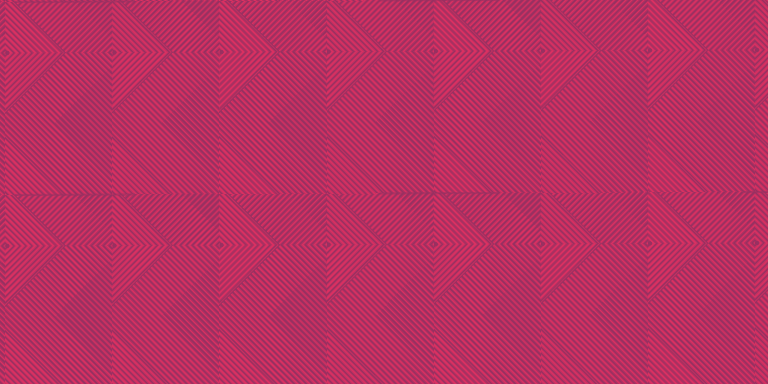
Write a WebGL 1 fragment shader that draws this pattern.

```glsl
precision highp float;

// Hatched zigzag tiles: each tile folds its height into a chevron and adds its
// width. That distance splits the tile into bright, plain and dark bands, all
// filled with fine diagonal hatching, a triangle wave in five steps of red.

uniform vec2 u_resolution;

// Lengths are in 1/256 of the canvas height.
const float UNITS = 256.0;
const vec2 TILE = vec2(71.4, 128.7);
const vec2 TILE_START = vec2(3.5, 1.3);   // from the upper left corner
const float TILT = 0.004;                 // rows rise slightly to the right
const float FOLD_HEIGHT = 34.0;           // crease through the chevron centre
const float HATCH_PERIOD = 4.0;
const float STEP_COUNT = 5.0;
const float WAVE_GAIN = 1.04;
const float WAVE_DROP = 0.065;            // widens the darkest step
const float BAND_WIDTH = 40.0;
const float BAND_CONTRAST = 0.1;
const float EDGE_HALF_WIDTH = 0.6;
const float EDGE_STRENGTH = 0.8;
const float DOT_RADIUS = 1.4;
const float STREAK_PERIOD = 243.0;
const float STREAK_START = 10.0;
const float STREAK_LENGTH = 80.0;
const float STREAK_HALF_WIDTH = 0.7;
const float STREAK_STRENGTH = 0.6;

const vec3 DARK = vec3(0.60, 0.19, 0.38);
const vec3 LIGHT = vec3(0.85, 0.19, 0.38);

// Coverage of a shape from its signed distance.
float cover(float dist, float pixel) {
  return 1.0 - smoothstep(-0.5 * pixel, 0.5 * pixel, dist);
}

// Triangle wave in five steps with softened risers.
float hatch(float dist, float bias) {
  float wave = abs(2.0 * fract(dist / HATCH_PERIOD) - 1.0);
  wave = wave * WAVE_GAIN - WAVE_DROP + bias;
  float x = clamp(wave, 0.0, 0.999) * STEP_COUNT;
  float level = floor(x) + smoothstep(0.85, 1.0, fract(x));
  return min(level / (STEP_COUNT - 1.0), 1.0);
}

// Chevron distance: across the tile plus its folded height.
float chevron(vec2 q) {
  float folded = min(abs(q.y - FOLD_HEIGHT), TILE.y - q.y);
  return q.x + folded;
}

// Worn dark dashes along the seams between rows.
float seamStreak(vec2 p, vec2 q, float pixel) {
  float along = mod(p.x - STREAK_START, STREAK_PERIOD);
  float ends = abs(along - 0.5 * STREAK_LENGTH) - 0.5 * STREAK_LENGTH;
  float across = min(q.y, TILE.y - q.y) - STREAK_HALF_WIDTH;
  return cover(max(ends, across), pixel);
}

void main() {
  float pixel = UNITS / u_resolution.y;
  vec2 p = gl_FragCoord.xy * pixel;
  p.y = UNITS - p.y;

  // Tile coordinates, downward from the upper left corner of each tile.
  vec2 q = mod(p - TILE_START + vec2(0.0, TILT * p.x), TILE);
  float dist = chevron(q);

  // Bright triangles follow the chevron; the rest is hatched against it,
  // turning only at the crease and at the row seams.
  float band = floor(dist / BAND_WIDTH);
  float counter = q.x - abs(q.y - FOLD_HEIGHT) + TILE.y;
  float along = band < 0.5 ? dist : counter;
  float tone = hatch(along, BAND_CONTRAST * (1.0 - band));

  // Thin dark line around the bright triangles.
  float edge = abs(dist - BAND_WIDTH) - EDGE_HALF_WIDTH;
  tone *= 1.0 - EDGE_STRENGTH * cover(edge, pixel);

  // Dot at the chevron centre and streaks on the seams.
  float dotDist = length(q - vec2(DOT_RADIUS, FOLD_HEIGHT)) - DOT_RADIUS;
  tone *= 1.0 - cover(dotDist, pixel);
  tone *= 1.0 - STREAK_STRENGTH * seamStreak(p, q, pixel);

  gl_FragColor = vec4(mix(DARK, LIGHT, tone), 1.0);
}
```
